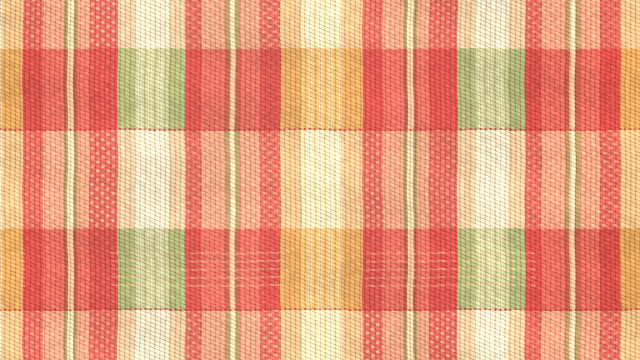
This texture is drawn by a Shadertoy shader. Its source:

```glsl
// Woven madras plaid: mirrored warp stripes crossed by two darker weft bands.

const float TAU = 6.2831853;
const float HALF_REPEAT = 0.472;

float hash(vec2 p) {
    return fract(sin(dot(p, vec2(127.1, 311.7))) * 43758.5453);
}

float edge(float at, float x) {
    float soft = max(0.0018, 0.7 / iResolution.y);
    return smoothstep(at - soft, at + soft, x);
}

float between(float a, float b, float x) {
    return edge(a, x) - edge(b, x);
}

void mainImage(out vec4 fragColor, in vec2 fragCoord) {
    vec2 p = fragCoord / iResolution.y;

    // Slight drift of the threads
    vec2 cloth = p + 0.0012 * vec2(sin(p.y * 17.0 + p.x * 5.0) + 0.5 * sin(p.y * 43.0),
                                   sin(p.x * 13.0) + 0.5 * sin(p.x * 37.0 + p.y * 7.0));

    // Mirrored position: 0 at a yellow column, HALF_REPEAT at a green one
    float u = cloth.x + 0.051;
    float block = floor(u / HALF_REPEAT);
    float local = u - block * HALF_REPEAT;
    float flipped = mod(block, 2.0);
    float m = mix(local, HALF_REPEAT - local, flipped);
    float row = floor((cloth.y - 0.137) / 0.5);
    float y = cloth.y - row * 0.5;
    float dark = between(0.137, 0.365, y);

    // Warp stripes, each with a colour in the pale and the dark bands
    float redStart = mix(0.299, 0.333, flipped);
    float red = between(0.114, 0.171, m) + between(redStart, 0.378, m);
    float yellowSide = 1.0 - edge(0.114, m);
    float greenSide = edge(0.378, m);
    float yellowCore = 1.0 - edge(0.055, m);
    float greenCore = edge(HALF_REPEAT - 0.047, m);
    vec3 col = mix(vec3(0.97, 0.63, 0.49), vec3(0.91, 0.40, 0.34), dark);
    col = mix(col, mix(vec3(0.91, 0.40, 0.35), vec3(0.86, 0.29, 0.27), dark), red);
    col = mix(col, mix(vec3(0.97, 0.77, 0.54), vec3(0.91, 0.65, 0.36), dark), yellowSide);
    col = mix(col, mix(vec3(0.97, 0.81, 0.63), vec3(0.69, 0.70, 0.45), dark), greenSide);
    col = mix(col, mix(vec3(0.99, 0.91, 0.70), vec3(0.95, 0.74, 0.43), dark), yellowCore);
    col = mix(col, mix(vec3(0.98, 0.92, 0.78), vec3(0.80, 0.79, 0.56), dark), greenCore);

    // Stitch grid with slanted cords
    vec2 grid = cloth / vec2(0.0139, 0.0112);
    float cord = floor(grid.x);
    float acrossCord = fract(grid.x) - 0.5;
    float along = grid.y + acrossCord * 0.55 + 0.5 * mod(cord, 2.0);
    vec2 stitch = vec2(cord, floor(along));
    float grain = hash(stitch);

    // White cords in the pale cores
    float whiteCord = smoothstep(0.1, 0.8, cos(TAU * cloth.x / 0.0278));
    float core = yellowCore + greenCore;
    col = mix(col, vec3(1.0, 0.97, 0.88), core * whiteCord * mix(0.65, 0.4, dark));

    // Olive and cream centre cords
    float fromCentre = abs(m - 0.247);
    float olive = 1.0 - edge(0.020, fromCentre);
    float cream = 1.0 - edge(0.008, fromCentre);
    vec3 oliveColor = mix(vec3(0.70, 0.59, 0.36), vec3(0.74, 0.35, 0.25), dark);
    col = mix(col, oliveColor, olive * between(0.007, 0.021, fromCentre) * 0.9);
    col = mix(col, vec3(1.0, 0.89, 0.72), cream * mix(0.95, 0.75, dark));

    // Lozenges of light thread through the red and salmon stripes
    vec2 lattice = cloth * TAU / vec2(0.030, 0.025);
    float lozenge = smoothstep(0.15, 0.8, 0.5 * (cos(lattice.x + lattice.y) + cos(lattice.x - lattice.y)));
    float side = step(0.247, m);
    float spotting = 0.35 + 0.5 * hash(vec2(block * 2.0 + side, row + 3.0));
    col = mix(col, vec3(0.99, 0.74, 0.59), red * lozenge * spotting * mix(1.0, 0.22, dark));
    float salmon = between(0.171, redStart, m) * (1.0 - olive);
    col = mix(col, vec3(1.0, 0.83, 0.69), salmon * lozenge * mix(0.45, 0.15, dark));

    // Pale weft streaks in some dark crossings
    float crossing = floor((u + 0.114) / 0.236);
    float streaked = step(0.55, hash(vec2(crossing, row + 8.0)));
    float streak = smoothstep(0.55, 0.95, sin(TAU * cloth.y / 0.0224));
    float patchy = between(0.20, 0.30, y) * (0.4 + 0.6 * hash(vec2(cord, row)));
    col = mix(col, vec3(0.99, 0.79, 0.58), dark * streaked * streak * patchy * 0.5);

    // Dotted red thread along the lower edge of each dark band
    float seam = 1.0 - edge(0.0035, abs(y - 0.139));
    float dots = 0.55 + 0.45 * cos(TAU * cloth.x / 0.0139);
    col = mix(col, vec3(0.79, 0.22, 0.22), seam * dots * 0.75);

    // Rounded stitches, uneven dye and soft wash of light
    float groove = smoothstep(0.22, 0.5, abs(acrossCord));
    float gap = smoothstep(0.22, 0.5, abs(fract(along) - 0.5));
    float relief = 1.08 - 0.15 * groove - 0.17 * gap + 0.09 * (grain - 0.5);
    vec3 shadowTint = vec3(1.0, 1.25, 1.35);
    col *= pow(vec3(relief), shadowTint);
    col *= 1.0 + 0.025 * sin(p.x * 9.0 + 2.0 * sin(p.y * 6.0)) + 0.02 * sin(p.y * 31.0 + p.x * 4.0);
    col = mix(col, vec3(1.0, 0.96, 0.88), 0.05 + 0.04 * sin(p.x * 2.2));

    fragColor = vec4(clamp(col, 0.0, 1.0), 1.0);
}
```
